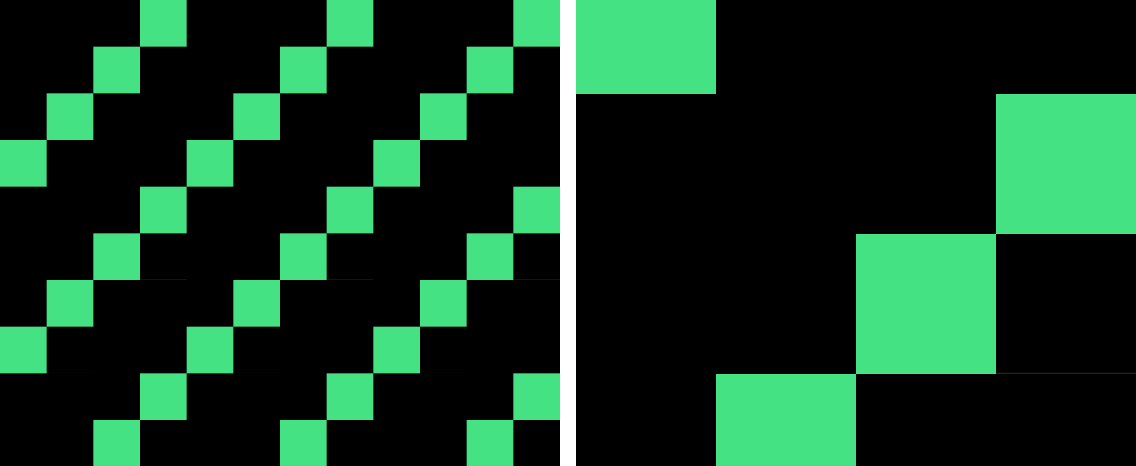
Left, the full canvas; right, a detail of the centre.
A Shadertoy shader for this pattern:

```glsl
// Green squares stepping along diagonals on black, twelve cells across, with faint seams.

// 1.0 for every fourth cell along a row, shifted left by one each row down
float isLit(vec2 cell) {
    return 1.0 - step(0.5, abs(mod(cell.x + cell.y, 4.0) - 3.0));
}

// Hairline under the cells right of a lit one, on the odd lower rows
float seam(vec2 p, float pixel) {
    vec2 cell = floor(p);
    float rightOfLit = 1.0 - step(0.5, mod(cell.x + cell.y, 4.0));
    float oddLowRow = step(4.5, cell.y) * mod(cell.y, 2.0);
    float line = 1.0 - smoothstep(0.0, max(pixel, 0.016), 1.0 - fract(p.y));
    return rightOfLit * oddLowRow * line;
}

void mainImage(out vec4 fragColor, in vec2 fragCoord) {
    // Cell units, counted from the top left
    float pixel = 12.0 / iResolution.x;
    vec2 p = vec2(fragCoord.x, iResolution.y - fragCoord.y) * pixel;

    // Blend the four nearest cells over one pixel at their shared borders
    vec2 cell = floor(p - 0.5);
    vec2 blend = clamp((p - cell - 1.0) / pixel + 0.5, 0.0, 1.0);
    float top = mix(isLit(cell), isLit(cell + vec2(1.0, 0.0)), blend.x);
    float bottom = mix(isLit(cell + vec2(0.0, 1.0)), isLit(cell + 1.0), blend.x);
    float lit = mix(top, bottom, blend.y);

    vec3 color = vec3(0.265, 0.885, 0.515) * lit;
    color += vec3(0.16) * seam(p, pixel) * (1.0 - lit);
    fragColor = vec4(color, 1.0);
}
```
